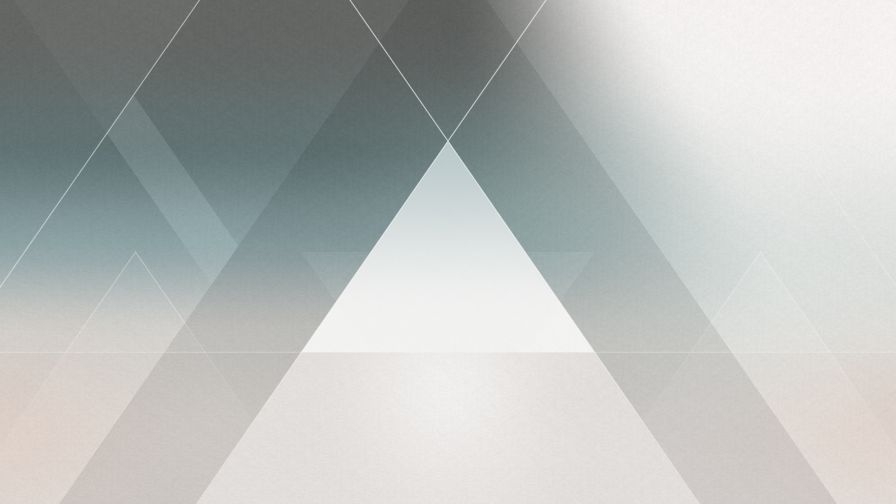
Give the GLSL for this background, as a WebGL 2 fragment shader.

```glsl
#version 300 es
precision highp float;
// Translucent triangles over a dark teal to pale paper gradient.
// Slanted half-planes form the triangles, bands and hairlines;
// soft glows and sine-hash noise add light and paper grain.
uniform vec2 u_resolution;
out vec4 outColor;

const float SLOPE = 0.6945;    // run per unit of fall, shared by every slant
const float HORIZON = 0.301;

float hash(vec2 p) {
  return fract(sin(dot(p, vec2(127.1, 311.7))) * 43758.5453);
}

float noise(vec2 p) {
  vec2 i = floor(p), f = fract(p);
  f = f * f * (3.0 - 2.0 * f);
  return mix(mix(hash(i), hash(i + vec2(1, 0)), f.x),
             mix(hash(i + vec2(0, 1)), hash(i + vec2(1, 1)), f.x), f.y);
}

float fbm(vec2 p) {
  float sum = 0.0, amp = 0.5;
  for (int i = 0; i < 3; i++) {
    sum += amp * noise(p);
    p = p * 2.03 + 7.1;
    amp *= 0.5;
  }
  return sum;
}

// Signed distance to a slanted line through a, falling to the right (1) or left (-1)
float slant(vec2 p, vec2 a, float side) {
  return ((p.x - a.x) * side - SLOPE * (a.y - p.y)) / sqrt(1.0 + SLOPE * SLOPE);
}

// Signed distance to an endless wedge opening downwards from its apex
float wedge(vec2 p, vec2 apex) {
  return max(slant(p, apex, 1.0), slant(p, apex, -1.0));
}

float fill(float d, float aa) { return 1.0 - smoothstep(-0.5 * aa, 0.5 * aa, d); }

float hairline(float d, float aa) { return 1.0 - smoothstep(0.0, 0.0004 + aa, abs(d)); }

float glow(vec2 p, vec2 center, vec2 size) {
  vec2 q = (p - center) / size;
  return exp(-dot(q, q));
}

// Dusky sky on the left, bright haze on the right; t runs from top to bottom
vec3 backdrop(vec2 p, float t) {
  vec3 dusk = mix(vec3(0.39, 0.40, 0.39), vec3(0.38, 0.45, 0.455), smoothstep(0.05, 0.33, t));
  dusk = mix(dusk, vec3(0.53, 0.62, 0.635), smoothstep(0.28, 0.49, t));
  dusk = mix(dusk, vec3(0.81, 0.805, 0.79), smoothstep(0.44, 0.68, t));
  dusk = mix(dusk, vec3(0.87, 0.85, 0.835), smoothstep(0.62, 0.90, t));
  vec3 haze = mix(vec3(0.955, 0.945, 0.94), vec3(0.86, 0.875, 0.865), smoothstep(0.15, 0.55, t));
  haze = mix(haze, vec3(0.89, 0.875, 0.865), smoothstep(0.55, 0.95, t));
  vec3 col = mix(dusk, haze, smoothstep(0.0, 0.40 + 0.6 * t, p.x));
  col = mix(col, vec3(0.66, 0.75, 0.735), 0.42 * glow(p, vec2(0.16, 0.60), vec2(0.30, 0.20)));
  float warmth = glow(vec2(abs(p.x), p.y), vec2(0.89, 0.15), vec2(0.26, 0.18));
  return mix(col, vec3(0.87, 0.79, 0.745), 0.5 * warmth);
}

// Pale inside of the central triangle, with a step at the horizon that fades in the middle
vec3 innerLight(vec2 p, float aa) {
  vec3 upper = mix(vec3(0.95, 0.95, 0.945), vec3(0.72, 0.78, 0.785), smoothstep(0.36, 0.76, p.y));
  vec3 lower = mix(vec3(0.895, 0.88, 0.87), vec3(0.95, 0.945, 0.94),
                   0.85 * glow(p, vec2(0.0, 0.24), vec2(0.15, 0.17)));
  return mix(upper, lower, fill(p.y - HORIZON, aa));
}

void main() {
  vec2 p = (gl_FragCoord.xy - vec2(0.5 * u_resolution.x, 0.0)) / u_resolution.y;
  float aa = 1.0 / u_resolution.y;
  vec2 innerApex = vec2(0.0, 0.720);
  float inner = wedge(p, innerApex);
  float outside = 1.0 - fill(wedge(p, vec2(0.0, 1.111)), aa);
  vec3 col = backdrop(p, 1.0 - p.y);

  // Light ribbon on the left, starting at the long hairline
  float longLine = slant(p, vec2(-0.493, 1.0), -1.0);
  float ribbonLeft = slant(p, vec2(-0.861, 1.0), 1.0);
  float ribbonRight = slant(p, vec2(-0.755, 1.0), 1.0);
  float ribbon = fill(max(max(ribbonRight, -ribbonLeft), longLine), aa);
  col += 0.06 * ribbon * outside * smoothstep(0.36, 0.62, p.y);
  col += 0.02 * fill(max(-ribbonLeft, -longLine), aa) * outside;

  // Small side triangles
  float small = wedge(vec2(abs(p.x), p.y), vec2(0.620, 0.5));
  col += 0.012 * fill(small, aa);
  col = mix(col, vec3(0.96), 0.3 * hairline(small, aa) * smoothstep(0.08, 0.40, p.y));

  // Outer band, inverted triangle and central light
  col *= mix(0.92, 1.0, outside);
  float inverted = max((abs(p.x) - SLOPE * (p.y - 0.081)) / sqrt(1.0 + SLOPE * SLOPE), p.y - 0.5);
  float tipFade = smoothstep(0.15, 0.45, p.y);
  col += 0.025 * fill(inverted, aa) * tipFade;
  col = mix(col, innerLight(p, aa), fill(inner, aa));
  col -= 0.012 * fill(inverted, aa) * fill(inner, aa) * tipFade * smoothstep(0.5, 0.3, p.y) * 0.5;

  // Hairlines: crossing slants, left and right slants, horizon
  float crossing = max(hairline(slant(p, innerApex, 1.0), aa), hairline(slant(p, innerApex, -1.0), aa));
  col = mix(col, vec3(0.97), 0.62 * crossing * smoothstep(-0.1, 0.4, p.y));
  col = mix(col, vec3(0.95), 0.5 * hairline(longLine, aa));
  float rightLine = hairline(slant(p, vec2(0.495, 1.0), 1.0), aa);
  col = mix(col, vec3(0.97), 0.25 * rightLine * (1.0 - smoothstep(0.60, 0.75, p.y)));
  col = mix(col, vec3(0.95), 0.3 * hairline(p.y - HORIZON, aa));
  col *= 1.0 - 0.012 * fill(p.y - HORIZON, aa) * smoothstep(0.05, 0.3, abs(p.x));

  // Paper mottling and fine grain, weaker inside the upper central light
  float paper = 1.0 - 0.7 * fill(inner, aa) * smoothstep(0.25, 0.35, p.y);
  col += 0.012 * paper * (fbm(p * 9.0 + 20.0) - 0.44);
  col += 0.024 * paper * (noise(p * 290.0 + 400.0) - 0.5);
  outColor = vec4(clamp(col, 0.0, 1.0), 1.0);
}
```
